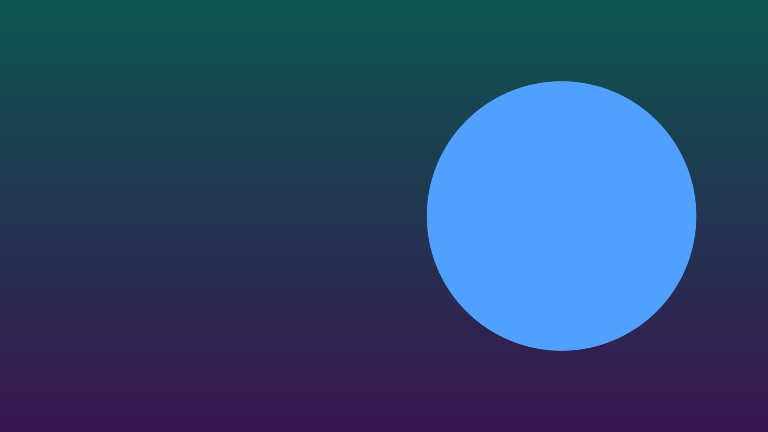
Write a WebGL 2 fragment shader that draws this background.

```glsl
#version 300 es
precision highp float;
// A flat sky-blue disc over a vertical gradient from violet up to deep teal.
// The gradient is a linear mix over the height; the disc is a signed distance
// with an edge smoothed over about one pixel. Lengths are in canvas heights.

uniform vec2 u_resolution;
out vec4 fragColor;

const vec3 VIOLET = vec3(0.22, 0.08, 0.314);
const vec3 TEAL = vec3(0.05, 0.337, 0.314);
const vec3 SKY_BLUE = vec3(0.314, 0.627, 1.0);

const vec2 DISC_CENTER = vec2(0.411, 0.0);
const float DISC_RADIUS = 0.312;

vec3 verticalGradient(float height, vec3 bottom, vec3 top) {
    return mix(bottom, top, clamp(height, 0.0, 1.0));
}

float circleDistance(vec2 p, vec2 center, float radius) {
    return length(p - center) - radius;
}

// Coverage of a shape: 1 inside, 0 outside, soft across the given width.
float coverage(float dist, float softness) {
    return 1.0 - smoothstep(-0.5 * softness, 0.5 * softness, dist);
}

void main() {
    // Origin at the canvas center, y spanning -0.5 to 0.5.
    vec2 p = (gl_FragCoord.xy - 0.5 * u_resolution) / u_resolution.y;
    float pixel = 1.0 / u_resolution.y;

    vec3 color = verticalGradient(p.y + 0.5, VIOLET, TEAL);

    float disc = circleDistance(p, DISC_CENTER, DISC_RADIUS);
    color = mix(color, SKY_BLUE, coverage(disc, pixel));

    fragColor = vec4(color, 1.0);
}
```
